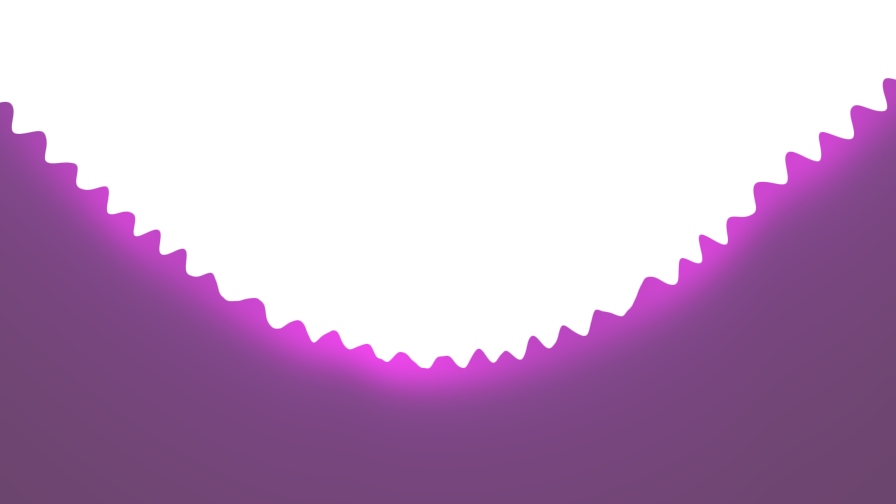
This background is drawn by a Shadertoy shader. Its source:

```glsl
// A white sky over a purple valley whose rim is a row of leaning crystal teeth.
// The rim is a cosine bowl; teeth are repeated cells on a warped axis along it,
// and a magenta glow fades with depth below the smooth rim.

const vec3 SKY = vec3(1.0);
const vec3 GLOW = vec3(0.94, 0.27, 0.93);
const vec3 SHALLOW = vec3(0.54, 0.28, 0.59);
const vec3 DEEP = vec3(0.40, 0.27, 0.40);

const float BOWL_X = 0.868;
const float BOWL_Y = 0.282;
const float BOWL_RISE = 0.461;
const float BOWL_FREQ = 1.93;
const float TOOTH_WIDTH = 0.0653;

float hash(float n) {
    return fract(sin(n * 127.1 + 11.7) * 4375.85);
}

float noise(float x) {
    float i = floor(x), f = fract(x);
    return mix(hash(i), hash(i + 1.0), f * f * (3.0 - 2.0 * f));
}

float bump(float x, float centre, float width) {
    float t = (x - centre) / width;
    return exp(-t * t);
}

// Smooth rim of the valley, without teeth
float rimHeight(float x) {
    float bowl = BOWL_RISE * (1.0 - cos(BOWL_FREQ * (x - BOWL_X)));
    return BOWL_Y + bowl + 0.028 * bump(x, 1.551, 0.093) + 0.016 * bump(x, 0.683, 0.07);
}

float rimSlope(float x) {
    return BOWL_RISE * BOWL_FREQ * sin(BOWL_FREQ * (x - BOWL_X));
}

// Height of the teeth at a position along the rim; steeper rim, taller teeth
float teeth(float x, float slope) {
    float warp = 0.028 * bump(x, 0.926, 0.093) + 0.046 * bump(x, 1.329, 0.093)
               - 0.051 * bump(x, 0.40, 0.139);
    float phase = (x - warp - 0.076) / TOOTH_WIDTH;
    float id = floor(phase + 0.5);
    float wave = 0.5 + 0.5 * cos(6.2832 * phase);
    float size = mix(0.014, 0.031, slope * slope);
    float rough = 0.009 * (noise(x * 75.0) - 0.5);
    return size * (2.0 * mix(0.75, 1.2, hash(id)) * wave - 1.0) + rough;
}

// Brightness of the glow along the rim
float glowStrength(float x) {
    float s = 0.42 + 0.55 * bump(x, 0.74, 0.25) + 0.32 * bump(x, 1.39, 0.15)
            + 0.25 * bump(x, 1.62, 0.1) + 0.25 * bump(x, 0.24, 0.08);
    return s * smoothstep(-0.1, 0.16, x);
}

vec3 valleyColour(float x, float depth) {
    float below = max(depth, 0.0);
    vec3 body = mix(DEEP, SHALLOW, exp(-below / 0.32));
    float glow = glowStrength(x) * bump(below, 0.0, 0.062);
    return mix(body, GLOW, min(glow, 1.0));
}

void mainImage(out vec4 fragColor, in vec2 fragCoord) {
    vec2 p = fragCoord / iResolution.y;
    p.x += 0.5 * (16.0 / 9.0 - iResolution.x / iResolution.y);

    // Lean the teeth towards the middle of the bowl
    float slope = rimSlope(p.x);
    float height = p.y - rimHeight(p.x);
    float foot = p.x + 0.6 * slope * clamp(height, -0.07, 0.07);

    // Smooth coverage of the toothed edge
    float edge = height - teeth(foot, slope);
    float sky = smoothstep(-0.7, 0.7, edge / max(fwidth(edge), 1e-5));

    float depth = -height / sqrt(1.0 + slope * slope);
    fragColor = vec4(mix(valleyColour(p.x, depth), SKY, sky), 1.0);
}
```
